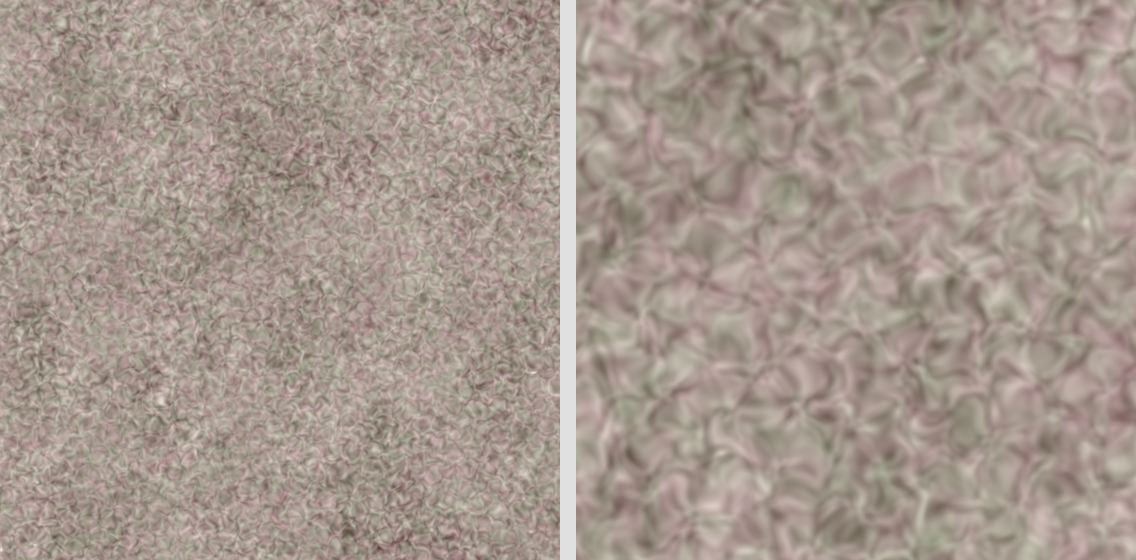
Left, the full canvas; right, a detail of the centre.
This texture is drawn by a Shadertoy shader. Its source:

```glsl
// Fine-grained pinkish grey stone: octaves of rotated, warped gradient noise
// form the crystals, slow noise the mottling and the pink or olive tint,
// and jittered cells scatter soft dark stains and a few tiny bright glints.

#define BASE_COLOR vec3(0.655, 0.600, 0.563)
#define LIGHT_AXIS vec3(0.97, 1.02, 1.02)
#define TINT_AXIS vec3(0.55, -0.35, 0.25)
#define GRAIN_SCALE 78.0
#define GRAIN_CONTRAST 0.185
#define FINE_CONTRAST 0.135
#define CLUMP_CONTRAST 0.085
#define MOTTLE_CONTRAST 0.075
#define TINT_STRENGTH 0.085
#define STAIN_DEPTH 0.12
#define GLINT_LIGHT 0.20

// Integer hash giving two values in 0..1 for a lattice cell
vec2 hash2(vec2 cell, float seed) {
    uvec2 q = uvec2(ivec2(cell) + 4096);
    uint h = q.x * 73857u + q.y * 91493u + uint(seed) * 60493u;
    h = (h ^ (h >> 15)) * 739391u;
    h = (h ^ (h >> 13)) * 668265u;
    h ^= h >> 16;
    uint k = (h ^ (h >> 7)) * 974711u;
    k ^= k >> 14;
    return vec2(h & 65535u, k & 65535u) / 65535.0;
}

float cornerSlope(vec2 cell, vec2 offset, float seed) {
    float angle = 6.28318 * hash2(cell, seed).x;
    return dot(vec2(cos(angle), sin(angle)), offset);
}

// Gradient noise, about -0.7 to 0.7
float gradientNoise(vec2 p, float seed) {
    vec2 i = floor(p), f = p - i;
    vec2 u = f * f * f * (f * (f * 6.0 - 15.0) + 10.0);
    vec2 x = vec2(1.0, 0.0), y = vec2(0.0, 1.0);
    float low = mix(cornerSlope(i, f, seed), cornerSlope(i + x, f - x, seed), u.x);
    float high = mix(cornerSlope(i + y, f - y, seed),
                     cornerSlope(i + 1.0, f - 1.0, seed), u.x);
    return mix(low, high, u.y);
}

vec2 rotate(vec2 p, float angle) {
    float c = cos(angle), s = sin(angle);
    return vec2(c * p.x - s * p.y, s * p.x + c * p.y);
}

// Soft round spots, one per jittered cell with the given chance
float scatterSpots(vec2 p, float chance, float minRadius, float maxRadius, float seed) {
    vec2 home = floor(p);
    float cover = 0.0;
    for (int y = -1; y <= 1; y++) {
        for (int x = -1; x <= 1; x++) {
            vec2 cell = home + vec2(x, y);
            vec2 center = cell + hash2(cell, seed);
            vec2 pick = hash2(cell, seed + 1.0);
            float radius = mix(minRadius, maxRadius, pick.y);
            float d = length(p - center) / radius;
            float weight = step(pick.x, chance) * mix(1.0, 0.5, pick.y);
            cover = max(cover, weight * exp(-d * d));
        }
    }
    return cover;
}

void mainImage(out vec4 fragColor, in vec2 fragCoord) {
    vec2 uv = fragCoord / min(iResolution.x, iResolution.y);

    // Bend the grain so that no lattice shows
    vec2 warp = vec2(gradientNoise(uv * 45.0, 1.0), gradientNoise(uv * 45.0, 2.0));
    vec2 p = uv + 0.009 * warp;

    // Crystals in three sizes
    float grain = gradientNoise(rotate(p, 0.5) * GRAIN_SCALE, 3.0);
    float fine = gradientNoise(rotate(p, 1.2) * GRAIN_SCALE * 1.8, 4.0);
    float clump = gradientNoise(rotate(p, 2.1) * GRAIN_SCALE * 0.45, 5.0);
    float crystals = GRAIN_CONTRAST * grain + FINE_CONTRAST * fine
                   + CLUMP_CONTRAST * clump;

    // Broad mottling, which also varies how lively the grain is
    float mottle = gradientNoise(rotate(uv, 0.7) * 5.0, 6.0)
                 + 0.7 * gradientNoise(rotate(uv, 1.6) * 13.0, 7.0);
    float liveliness = 1.0 + 0.5 * gradientNoise(uv * 8.0, 8.0);
    float light = crystals * liveliness + MOTTLE_CONTRAST * mottle;
    light -= 0.7 * light * light * step(light, 0.0);

    // Dark stains with ragged edges and rare glints
    vec2 ragged = uv + 0.012 * warp;
    float stain = scatterSpots(ragged * 9.0, 0.35, 0.12, 0.32, 20.0);
    float glint = scatterSpots(p * 18.0, 0.10, 0.05, 0.09, 30.0);
    light += GLINT_LIGHT * glint - STAIN_DEPTH * stain * (1.0 - 1.2 * grain);

    // Pink and olive minerals
    float tint = gradientNoise(rotate(p, 0.9) * 52.0, 9.0)
               + 0.5 * gradientNoise(rotate(uv, 0.3) * 11.0, 10.0);

    vec3 color = BASE_COLOR + light * LIGHT_AXIS + TINT_STRENGTH * tint * TINT_AXIS;
    fragColor = vec4(clamp(color, 0.0, 1.0), 1.0);
}
```
